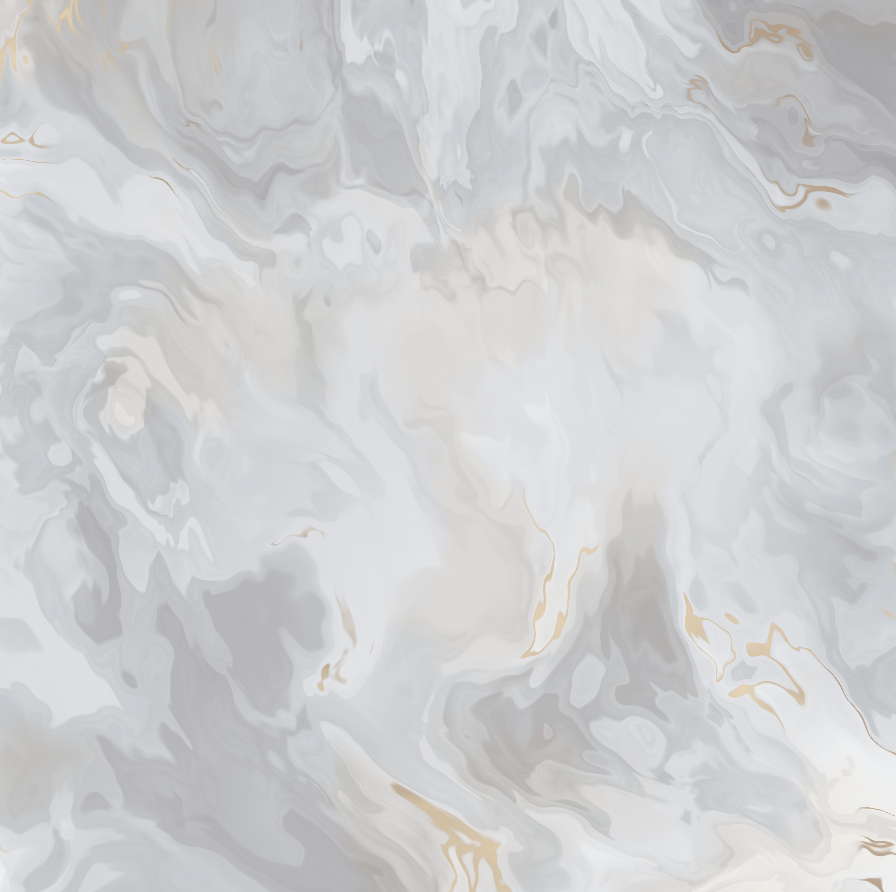
Give the GLSL for this texture, as a Shadertoy shader.

```glsl
#define GRAIN_SCALE vec2(2.4, 1.7)
#define FOLD 3.0
#define TONE_MEAN 0.850
#define TONE_CONTRAST 0.58
#define CLOUD_CONTRAST 0.32
#define STRATA_COUNT 10.0
#define STRATA_DEPTH 0.075
#define LAMINA_COUNT 46.0
#define LAMINA_DEPTH 0.034
#define VEIN_WIDTH 0.008
#define GOLD vec3(0.85, 0.775, 0.65)
#define RUST vec3(0.69, 0.60, 0.51)

float hash(vec2 cell) {
    return fract(sin(dot(cell, vec2(127.1, 311.7))) * 43758.5453);
}

float noise(vec2 p) {
    vec2 cell = floor(p), f = fract(p);
    vec2 u = f * f * f * (f * (f * 6.0 - 15.0) + 10.0);
    float low = mix(hash(cell), hash(cell + vec2(1, 0)), u.x);
    float high = mix(hash(cell + vec2(0, 1)), hash(cell + vec2(1, 1)), u.x);
    return mix(low, high, u.y);
}

float fbm(vec2 p) {
    const mat2 turn = mat2(0.8, 0.6, -0.6, 0.8);
    float sum = 0.0, weight = 0.5, total = 0.0;
    for (int i = 0; i < 5; i++) {
        sum += weight * noise(p);
        total += weight;
        weight *= 0.45;
        p = turn * p * 2.03 + 17.3;
    }
    return sum / total;
}

vec2 fbm2(vec2 p) {
    return vec2(fbm(p), fbm(p + vec2(5.2, 41.3))) - 0.5;
}

// Sawtooth layer: crisp on one side, fading on the other
float terrace(float x) {
    float f = fract(x);
    return smoothstep(0.0, 0.18, f) * (1.0 - f);
}

// Grey ramp whose highlights are compressed toward white
vec3 stoneColor(float tone) {
    vec3 color = mix(vec3(0.66, 0.66, 0.67), vec3(0.72, 0.72, 0.73), smoothstep(0.60, 0.72, tone));
    color = mix(color, vec3(0.785, 0.798, 0.812), clamp((tone - 0.72) / 0.075, 0.0, 1.0));
    color = mix(color, vec3(0.86, 0.868, 0.882), clamp((tone - 0.795) / 0.065, 0.0, 1.0));
    return mix(color, vec3(0.935, 0.94, 0.945), smoothstep(0.86, 1.02, tone));
}

void mainImage(out vec4 fragColor, in vec2 fragCoord) {
    vec2 p = fragCoord / iResolution.y;

    // Grain runs upright on the left and falls diagonally on the right
    float lean = smoothstep(0.0, 1.0, p.x);
    vec2 grain = p + lean * vec2(0.75 * (p.y - 0.45), -0.5 * (p.x - 0.5));
    grain = grain * GRAIN_SCALE + vec2(3.7, 8.1);

    // Two rounds of folding
    vec2 drift = fbm2(grain);
    vec2 fold = fbm2(grain + FOLD * drift + vec2(1.7, 9.2));
    float layer = fbm(grain + FOLD * fold);
    float level = layer + 0.35 * fold.x;

    // Broad clouds, then torn strata and fine laminae outside calm areas
    float busy = mix(0.4, 1.0, smoothstep(0.40, 0.60, fbm(p * 2.2 + 31.0)));
    float cloud = fbm(p * 2.4 + 1.2 * fold + vec2(4.6, 15.8)) - 0.5;
    float tone = TONE_MEAN + TONE_CONTRAST * (layer - 0.5) + CLOUD_CONTRAST * cloud;
    tone += 0.14 * fold.y;
    tone += STRATA_DEPTH * busy * (terrace(level * STRATA_COUNT) - 0.42);
    float lamina = noise(vec2(level * LAMINA_COUNT, grain.y * 2.0)) - 0.5;
    lamina += 0.7 * (terrace((level + 0.3 * fold.y) * LAMINA_COUNT * 0.5) - 0.42);
    float resolved = 1.0 - smoothstep(0.2, 0.8, fwidth(level * LAMINA_COUNT));
    tone += LAMINA_DEPTH * busy * resolved * lamina;

    // Dark creases and white seams along the folds
    float crease = 1.0 - smoothstep(0.0, 0.022, abs(fold.x - 0.04));
    float seam = 1.0 - smoothstep(0.004, 0.035, abs(fold.y + 0.05));
    tone += busy * (0.04 * seam - 0.045 * crease);

    // Mineral veins appear only in patches, with a pale rim
    float deposit = smoothstep(0.50, 0.68, fbm(p * 4.2 + vec2(12.4, 3.9)));
    float ridge = abs(level - 0.49);
    float width = VEIN_WIDTH + 0.024 * deposit * noise(p * 11.0);
    float vein = (1.0 - smoothstep(width * 0.3, width, ridge)) * smoothstep(0.0, 0.4, deposit);
    float rim = (1.0 - smoothstep(width, width + 0.04, ridge)) * deposit;
    tone += 0.04 * rim;

    // Faint warm stain
    vec3 color = stoneColor(tone);
    float warmth = smoothstep(0.56, 0.74, fbm(p * 3.4 + 1.6 * fold + vec2(7.3, 22.6)));
    color += warmth * vec3(0.0, -0.016, -0.038);

    // Golden cores edged with rust
    float rusty = smoothstep(0.45, 0.65, fbm(p * 6.0 + 50.0));
    float edge = smoothstep(0.25, 0.75, ridge / width);
    vec3 mineral = mix(GOLD, RUST, clamp(0.8 * rusty + 0.3 * edge, 0.0, 1.0));
    mineral += 0.14 * (fbm(grain * 9.0) - 0.5);
    color = mix(color, mineral, 0.9 * vein);

    fragColor = vec4(color, 1.0);
}
```
